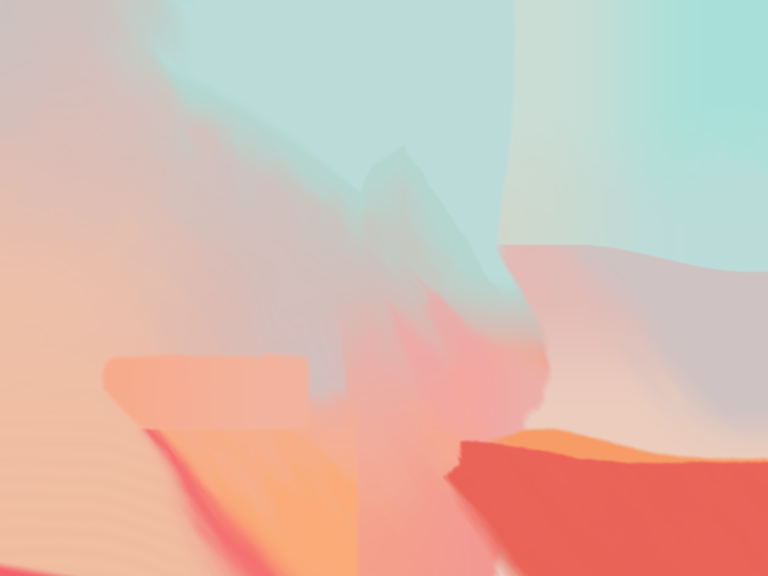
Write a WebGL 2 fragment shader that draws this background.

```glsl
#version 300 es
precision highp float;
// Abstract wash of pastel sky, peach haze and coral slabs with brushed edges.
uniform vec2 u_resolution;
out vec4 outColor;

const vec3 SKY = vec3(.735, .86, .85);
const vec3 MINT = vec3(.66, .88, .85);
const vec3 SAGE = vec3(.69, .855, .825);
const vec3 MIST = vec3(.81, .76, .76);
const vec3 PEACH = vec3(.93, .75, .66);
const vec3 CREAM = vec3(.92, .8, .74);
const vec3 BLUSH = vec3(.89, .73, .71);
const vec3 ROSE = vec3(.95, .65, .64);
const vec3 APRICOT = vec3(.98, .67, .47);
const vec3 ORANGE = vec3(.97, .61, .4);
const vec3 CORAL = vec3(.92, .39, .345);
const vec3 CRIMSON = vec3(.96, .38, .42);

float hash(vec2 p) {
  return fract(sin(dot(p, vec2(127.1, 311.7))) * 43758.5);
}

float noise(vec2 p) {
  vec2 i = floor(p), f = fract(p);
  f = f * f * (3. - 2. * f);
  return mix(mix(hash(i), hash(i + vec2(1, 0)), f.x),
             mix(hash(i + vec2(0, 1)), hash(i + 1.), f.x), f.y);
}

float fbm(vec2 p) {
  float sum = 0., gain = .5;
  for (int i = 0; i < 4; i++) {
    sum += gain * (noise(p) - .5);
    p = p * 2.03 + 7.3;
    gain *= .5;
  }
  return sum;
}

float ramp(float a, float b, float x) { return smoothstep(a, b, x); }
float cover(float d, float soft) { return smoothstep(-soft, soft, d); }

// Signed distance to the line a-b, positive on its right
float lean(vec2 p, vec2 a, vec2 b) {
  vec2 d = normalize(b - a);
  return dot(p - a, vec2(d.y, -d.x));
}

float roundBox(vec2 p, vec2 halfSize, float r) {
  vec2 q = abs(p) - halfSize + r;
  return length(max(q, 0.)) + min(max(q.x, q.y), 0.) - r;
}

// Adds one weighted pool of colour
void pool(inout vec4 sum, vec2 d, float r, vec3 colour) {
  sum += vec4(colour, 1) * (exp(-dot(d, d) / (r * r)) + 1e-5);
}

vec3 haze(vec2 p) {
  vec4 sum = vec4(0);
  pool(sum, p - vec2(0, .97), .17, vec3(.8, .76, .75));
  pool(sum, p - vec2(.28, .91), .09, vec3(.73, .83, .81));
  pool(sum, p - vec2(.13, .73), .18, vec3(.86, .74, .72));
  pool(sum, p - vec2(.42, .64), .17, vec3(.81, .76, .75));
  pool(sum, p - vec2(.02, .46), .2, PEACH);
  pool(sum, p - vec2(.22, .52), .12, PEACH);
  pool(sum, p - vec2(.38, .48), .12, vec3(.87, .72, .7));
  pool(sum, p - vec2(.1, .12), .3, vec3(.94, .74, .63));
  pool(sum, p - vec2(.62, .55), .13, vec3(.8, .76, .74));
  pool(sum, p - vec2(.66, .36), .12, vec3(.92, .68, .66));
  pool(sum, p - vec2(.52, .42), .09, MIST);
  pool(sum, p - vec2(.6, .23), .13, vec3(.95, .68, .61));
  pool(sum, p - vec2(.74, .04), .17, vec3(.95, .6, .57));
  pool(sum, p - vec2(.82, .27), .07, vec3(.98, .68, .55));
  return sum.rgb / sum.a;
}

float skyline(float x) {
  float t = x - .3;
  float slope = .878 - .42 * t - .72 * t * t;
  float peak = min(.705 + .7 * (x - .635), .75 - 1.55 * (x - .7));
  return mix(slope, peak, ramp(.622, .642, x));
}

void main() {
  vec2 p = gl_FragCoord.xy / u_resolution * vec2(4. / 3., 1);
  vec2 along = vec2(dot(p, vec2(.8, .6)), dot(p, vec2(-.6, .8)));
  float brush = fbm(along * vec2(30, 7));
  float grain = fbm(p * 34.);
  float dab = cover(noise(along * vec2(26, 9)) - .5, .06) - .5;
  vec2 q = p + vec2(.05, .04) * brush;

  // Peach haze with dabs and faint ripples
  vec3 col = haze(q + .05 * fbm(p * 6.) + vec2(.014, -.02) * dab);
  float ripple = sin(p.y * 190. + 9. * ramp(.15, .4, p.x) + 12. * fbm(p * 4.));
  col += .005 * ripple * cover(.24 - p.y, .06) * cover(.32 - p.x, .06);

  // Cool patch and apricot tab
  float cool = cover(.634 - .1 * p.y - p.x, .006) * cover(p.x - .53, .02);
  col = mix(col, MIST, .7 * cool * cover(q.y - .315, .02) * cover(.43 - p.y, .07));
  vec3 tabColour = mix(vec3(.97, .67, .55), vec3(.95, .7, .62), ramp(.18, .5, q.x));
  float tab = max(roundBox(p - vec2(.39, .318), vec2(.21, .064), .03), p.x - .536);
  tab = max(tab, -lean(p, vec2(.25, .25), vec2(.175, .33)));
  col = mix(col, tabColour, cover(.012 * grain - tab, .006));

  // Orange wedge and its crimson seam
  float drop = max(.255 - p.y, 0.);
  float seam = q.x - .257 - .74 * drop;
  float width = .012 + .16 * drop;
  float under = cover(.255 - p.y, mix(.004, .08, ramp(.5, .56, p.x)));
  float fade = (1. - .75 * cover(p.x - .621, .006)) * cover(.75 - p.x, .12);
  vec3 wedge = mix(APRICOT, tabColour, .7 * cover(.05 - drop + .3 * brush, .12));
  col = mix(col, wedge, under * cover(seam, width) * fade);
  col = mix(col, CRIMSON, .8 * under * exp(-seam * seam / (width * width)));
  col = mix(col, CRIMSON, cover(.018 - .18 * p.x - p.y, .01));

  // Sky with a feathered sage fringe
  float above = p.y - skyline(p.x + .02 * grain);
  float reach = mix(.075, .17, ramp(.58, .7, p.x));
  float comb = noise(p * vec2(55, 5)) * cover(.6 - p.x, .06);
  float fall = min(above, 0.) / reach / (.9 + .4 * comb + brush + .25 * dab);
  float start = cover(p.x - .3 + .1 * brush, .045);
  col = mix(col, SAGE, .85 * start * exp(-fall * fall) * ramp(.34, .54, p.y));
  float horizon = cover(above, mix(.018, .005, ramp(.5, .64, p.x)));
  col = mix(col, SKY, start * horizon * cover(p.y - .5, .03));

  // Rose blades with stepped tips
  for (float i = 0.; i < 3.; i++) {
    vec2 tip = vec2(.67 + .065 * i, .47 + .05 * sin(i * 2.));
    float blade = min(lean(q, tip + vec2(.1, -.24), tip), lean(q, tip, tip + vec2(.2, -.16)));
    blade = min(blade, q.y - .2 - .5 * max(.88 - q.x, 0.));
    col = mix(col, mix(ROSE, BLUSH, .5 * ramp(.82, .95, p.x)), .65 * cover(blade, .012));
  }

  // Right-hand backdrop and blush panel
  float wall = .863 + .03 * ramp(.55, .85, p.y) + .006 * grain;
  float ledge = .575 - .047 * ramp(1., 1.3, p.x);
  vec3 back = mix(vec3(.79, .865, .835), MINT, ramp(.95, 1.23, p.x));
  vec3 low = mix(vec3(.81, .845, .8), SKY, ramp(.87, 1.2, p.x));
  back = mix(low, back, ramp(.6, .82, p.y + .1 * brush));
  col = mix(col, back, cover(p.x - wall, .004) * cover(p.y - ledge, .004));
  float side = .955 - .52 * max(p.y - .4, 0.) - .25 * max(.4 - p.y, 0.);
  float grey = cover(lean(q, vec2(1.215, .27), vec2(1.02, .52)), .06);
  vec3 panel = mix(CREAM, BLUSH, ramp(.28, .5, p.y));
  panel = mix(panel, MIST, grey * ramp(.2, .3, p.y));
  col = mix(col, panel, cover(q.x - side, .01) * cover(ledge - p.y, .003));

  // Orange crest over the coral slab
  float crest = .234 - .037 * ramp(.8, 1.1, p.x) + .008 * grain;
  float bump = ramp(.84, .95, p.x) * (1. - ramp(.98, 1.24, p.x));
  float strip = cover(crest + .006 + .034 * bump - p.y, .005) * cover(p.y - crest + .02, .01);
  col = mix(col, ORANGE, strip * cover(p.x - .86, .03));
  float edge = .775 + .025 * ramp(.17, .2, p.y) + .66 * max(.17 - p.y, 0.);
  float slab = cover(q.x - edge, mix(.025, .006, ramp(.05, .2, p.y)));
  col = mix(col, CORAL + .015 * brush, slab * cover(crest - p.y, .004));
  outColor = vec4(col, 1);
}
```
